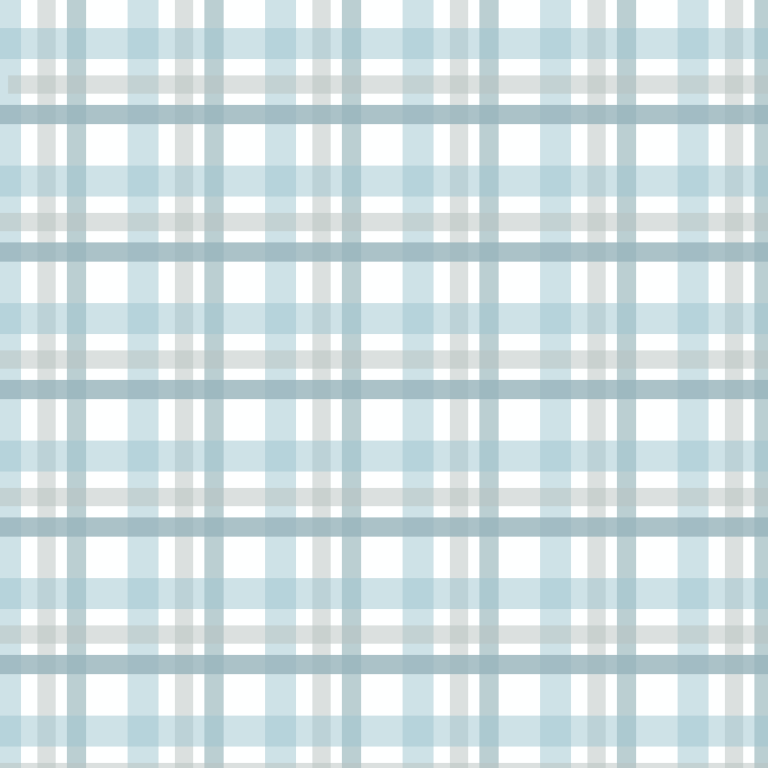
Write a Shadertoy shader that draws this pattern.

```glsl
const float PERIOD = 0.17904;
const vec2 ORIGIN = vec2(-0.0130, 0.0365);

// Stripe centre and half width, in periods
const vec2 WIDE_STRIPE = vec2(0.1130, 0.1125);
const vec2 THIN_STRIPE = vec2(0.4110, 0.0665);
const vec2 DARK_STRIPE = vec2(0.6290, 0.0700);

const vec3 PAPER = vec3(0.995, 1.0, 1.0);
const vec3 BLUE = vec3(0.62, 0.77, 0.81);
const vec3 GREY = vec3(0.72, 0.76, 0.75);
const vec3 SLATE_WARP = vec3(0.47, 0.62, 0.65);
const vec3 SLATE_WEFT = vec3(0.593, 0.704, 0.735);

// Antialiased coverage of one repeating stripe
float stripeMask(float coord, vec2 stripe, float pixel) {
    float offset = abs(fract(coord - stripe.x + 0.5) - 0.5);
    return clamp(0.5 + (stripe.y - offset) / pixel, 0.0, 1.0);
}

// Lays one translucent set of three stripes over the cloth
vec3 layStripes(vec3 cloth, float coord, vec3 slate, float slateOpacity,
                float thinOpacity, float pixel) {
    cloth = mix(cloth, BLUE, 0.5 * stripeMask(coord, WIDE_STRIPE, pixel));
    cloth = mix(cloth, GREY, thinOpacity * stripeMask(coord, THIN_STRIPE, pixel));
    return mix(cloth, slate, slateOpacity * stripeMask(coord, DARK_STRIPE, pixel));
}

void mainImage(out vec4 fragColor, in vec2 fragCoord) {
    vec2 uv = fragCoord / iResolution.y;
    vec2 cell = (vec2(uv.x, 1.0 - uv.y) - ORIGIN) / PERIOD;
    float pixel = 1.0 / (iResolution.y * PERIOD);

    // The first thin weft stripe starts just inside the left edge
    float firstRow = step(0.0, cell.y) * step(cell.y, 1.0);
    float inset = 1.0 - smoothstep(0.0095, 0.0115, uv.x);
    float thinWeft = 0.5 * (1.0 - firstRow * inset);

    // Vertical warp below, horizontal weft above
    vec3 cloth = layStripes(PAPER, cell.x, SLATE_WARP, 0.5, 0.5, pixel);
    cloth = layStripes(cloth, cell.y, SLATE_WEFT, 0.81, thinWeft, pixel);

    fragColor = vec4(cloth, 1.0);
}
```
